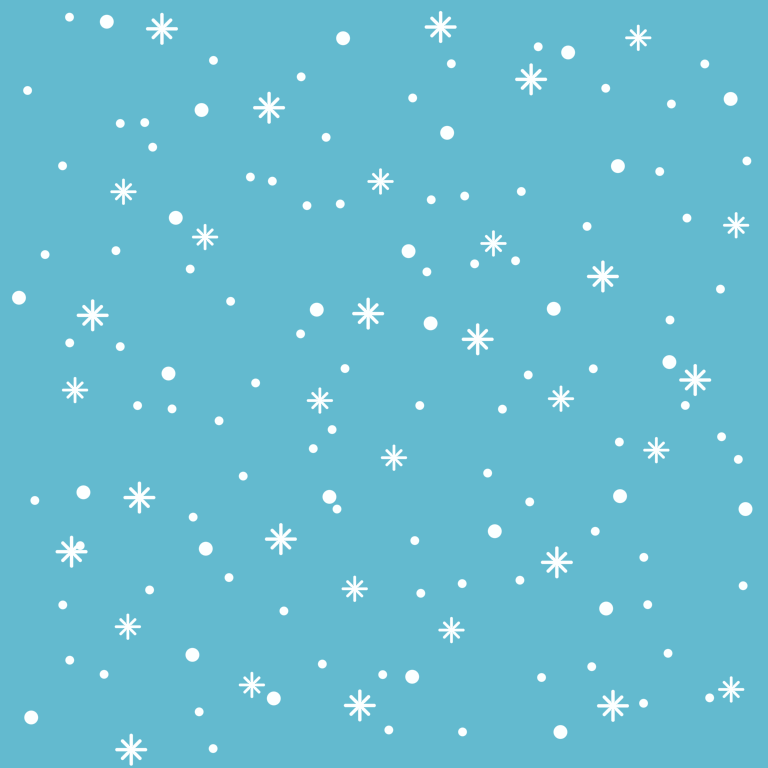
Reproduce this pattern procedurally as a Shadertoy shader.

```glsl
const vec3 SKY = vec3(0.39, 0.73, 0.81);
const vec3 SNOW = vec3(0.99, 1.0, 1.0);
const float CELLS = 12.0;

vec2 hash2(vec2 p) {
    vec3 q = fract(p.xyx * vec3(0.1031, 0.1030, 0.0973) + 0.37);
    q += dot(q, q.yzx + 33.33);
    return fract((q.xx + q.yz) * q.zy);
}

// Distance to a round-capped bar along x, centred on the origin
float bar(vec2 p, float halfLength, float radius) {
    return length(vec2(max(abs(p.x) - halfLength, 0.0), p.y)) - radius;
}

// Eight-armed star with slightly shorter diagonal arms
float star(vec2 p, float size) {
    vec2 q = abs(p);
    q = vec2(max(q.x, q.y), min(q.x, q.y));
    vec2 diagonal = vec2(q.x + q.y, q.x - q.y) * 0.7071;
    float straightArm = bar(q, 0.0186 * size, 0.0022 * size);
    float diagonalArm = bar(diagonal, 0.0160 * size, 0.0022 * size);
    return min(straightArm, diagonalArm);
}

// The kind value splits the flakes into stars and dots of two sizes
float flake(vec2 p, float kind) {
    if (kind < 0.10) return star(p, 1.0);
    if (kind < 0.22) return star(p, 0.82);
    return length(p) - (kind < 0.40 ? 0.0090 : 0.0057);
}

void mainImage(out vec4 fragColor, in vec2 fragCoord) {
    vec2 uv = fragCoord / iResolution.y;
    float pixel = 1.0 / iResolution.y;

    // Jittered grid, inset so that flakes stay inside the canvas
    float cellSize = 0.956 / CELLS;
    vec2 grid = (uv - 0.022) / cellSize;
    vec2 home = floor(grid);
    float nearest = 1.0;

    for (int y = -1; y <= 1; y++) {
        for (int x = -1; x <= 1; x++) {
            vec2 cell = home + vec2(x, y);
            if (min(cell.x, cell.y) < 0.0 || max(cell.x, cell.y) >= CELLS) continue;
            vec2 centre = cell + hash2(cell + 7.0);
            // Low-discrepancy sequence keeps the kinds evenly shared
            float kind = fract(dot(cell, vec2(0.7549, 0.5698)) + 0.3);
            nearest = min(nearest, flake((grid - centre) * cellSize, kind));
        }
    }

    float cover = smoothstep(0.75 * pixel, -0.75 * pixel, nearest);
    fragColor = vec4(mix(SKY, SNOW, cover), 1.0);
}
```
